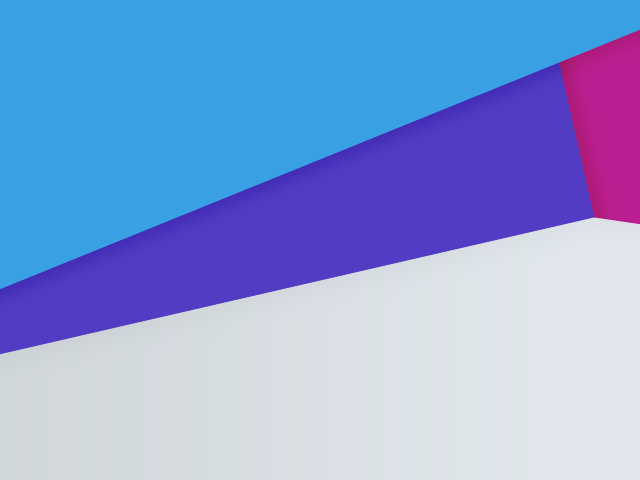
A WebGL 1 fragment shader for this background:

```glsl
precision highp float;
// Overlapping sheets of coloured paper on a pale grey, faintly banded ground.
// Each sheet is cut by half-planes; signed distances give smooth edges
// and the soft shadows cast on the layers below.

uniform vec2 u_resolution;

// Signed distance to the line a-b, positive on its left
float leftOf(vec2 p, vec2 a, vec2 b) {
    vec2 d = normalize(b - a);
    return d.x * (p.y - a.y) - d.y * (p.x - a.x);
}

float hash(float n) {
    return fract(sin(n * 127.1) * 43758.5453);
}

// Soft darkening that fades away from a sheet's edge
float shadow(float dist, float width) {
    float t = max(-dist, 0.0) / width;
    return exp(-t * t);
}

float cover(float dist) {
    float pixel = 1.0 / u_resolution.y;
    return smoothstep(-0.6 * pixel, 0.6 * pixel, dist);
}

// Silver gradient with subtle cool and neutral vertical bands
vec3 silverGround(float x) {
    vec3 silver = mix(vec3(0.816, 0.839, 0.855), vec3(0.886, 0.910, 0.930),
                      smoothstep(-0.15, 1.1, x));
    float tint = hash(floor(x * 30.0)) - 0.5;
    return silver + tint * vec3(0.003, -0.004, 0.012);
}

void main() {
    vec2 uv = gl_FragCoord.xy / u_resolution;
    vec2 p = uv * vec2(4.0 / 3.0, 1.0);

    // Sheet shapes, sharing one corner where three of them meet
    vec2 corner = vec2(1.238, 0.547);
    float blue = leftOf(p, vec2(0.0, 0.3975), vec2(1.3333, 0.938));
    float violet = min(leftOf(p, vec2(0.0, 0.262), corner),
                       leftOf(p, corner, vec2(1.165, 0.870)));
    float magenta = leftOf(p, corner, vec2(1.3333, 0.533));

    // Ground with a faint shadow below the sheets
    vec3 color = silverGround(uv.x);
    color *= 1.0 - 0.025 * shadow(max(violet, magenta), 0.03);

    // Magenta sheet, shaded by the violet and blue ones
    vec3 magentaPaper = vec3(0.733, 0.118, 0.565);
    magentaPaper *= 1.0 - vec3(0.08, 0.12, 0.17) * shadow(violet, 0.025);
    magentaPaper *= 1.0 - vec3(0.07, 0.10, 0.14) * shadow(blue, 0.025);
    color = mix(color, magentaPaper, cover(magenta));

    // Violet sheet, shaded by the blue one
    vec3 violetPaper = vec3(0.318, 0.235, 0.765);
    violetPaper *= 1.0 - vec3(0.16, 0.24, 0.06) * shadow(blue, 0.025);
    color = mix(color, violetPaper, cover(violet));

    // Blue sheet on top
    color = mix(color, vec3(0.225, 0.630, 0.890), cover(blue));

    gl_FragColor = vec4(color, 1.0);
}
```
